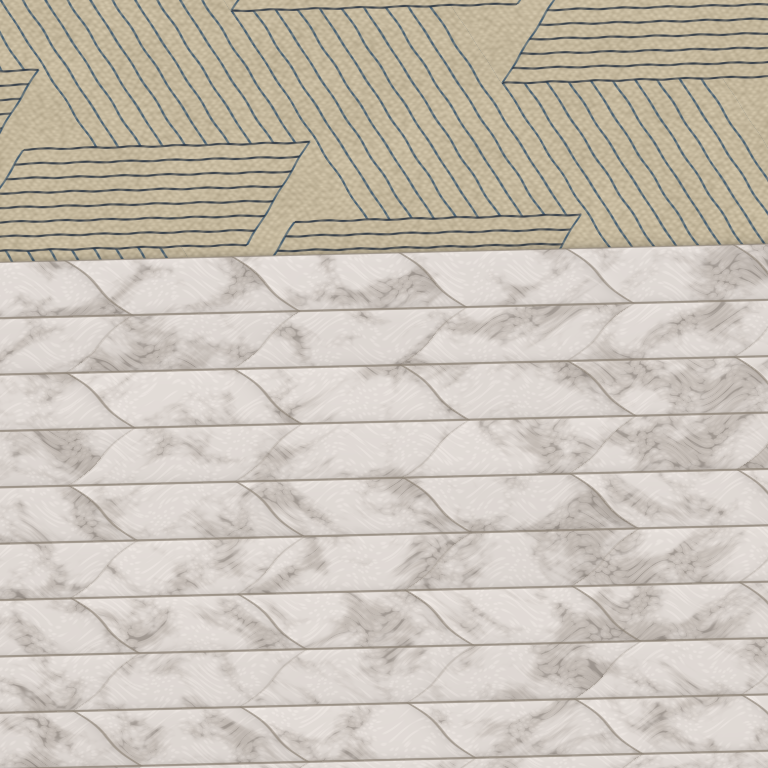
Give the GLSL for this texture, as a Shadertoy shader.

```glsl
// Stitched linen above rows of pale chevron stone tiles, split by a tilted seam.
// Both use sheared lattices: slanted panels and hatching for the cloth, curved
// joints for the tiles. Layered cellular noise gives the stone its mottling.

vec2 hash2(vec2 p) {
    vec3 q = fract(p.xyx * vec3(0.1031, 0.103, 0.0973));
    q += dot(q, q.yzx + 33.33);
    return fract((q.xx + q.yz) * q.zy);
}

// Distance to the nearest jittered cell point
float cellular(vec2 p) {
    vec2 cell = floor(p), f = p - cell;
    float nearest = 2.0;
    for (int j = -1; j <= 1; j++)
    for (int i = -1; i <= 1; i++) {
        vec2 o = vec2(i, j);
        vec2 d = o + hash2(cell + o + 50.0) - f;
        nearest = min(nearest, dot(d, d));
    }
    return sqrt(nearest);
}

float mottle(vec2 p) {
    float sum = 0.0, amp = 0.5;
    for (int i = 0; i < 5; i++) {
        sum += amp * cellular(p);
        p = mat2(1.6, 0.9, -0.9, 1.6) * p + 7.3;
        amp *= 0.62;
    }
    return sum;
}

float stroke(float d, float halfWidth, float aa) {
    return 1.0 - smoothstep(halfWidth - aa, halfWidth + aa, abs(d));
}

float inside(float v, float lo, float hi, float aa) {
    return smoothstep(lo - aa, lo + aa, v) * (1.0 - smoothstep(hi - aa, hi + aa, v));
}

// Signed offset from the nearest multiple of a step
float repeatOffset(float v, float stepSize) {
    return (fract(v / stepSize + 0.5) - 0.5) * stepSize;
}

vec3 linen(vec2 p, float aa) {
    // Woven ground with uneven threads
    float weave = sin(p.x * 640.0 + 2.0 * sin(p.y * 90.0)) * sin(p.y * 570.0 + 2.0 * sin(p.x * 70.0));
    float slub = cellular(p * vec2(95.0, 190.0)) - 0.5;
    float wear = cellular(p * vec2(9.0, 14.0)) - 0.5;
    vec3 col = vec3(0.765, 0.715, 0.61) + 0.025 * weave - 0.085 * slub + 0.03 * wear;

    // Slight wander of the thread, then level the pattern
    vec2 q = p + 0.0007 * vec2(sin(p.y * 130.0), sin(p.x * 110.0 + p.y * 40.0));
    q.y += 0.025 * q.x;
    float navy = 0.0, blue = 0.0;
    for (int m = 0; m < 2; m++)
    for (int n = -1; n < 5; n++) {
        vec2 corner = vec2(0.0495, 0.0924 - 0.408 * float(m)) + float(n) * vec2(0.353, 0.1029);
        vec2 d = q - corner;
        // Slanted panel with level stitching
        float across = d.x + 0.62 * d.y;
        float tall = inside(d.y, 0.0, 0.1315, 0.001);
        float wide = inside(across, -0.372, 0.0, 0.001);
        navy = max(navy, stroke(repeatOffset(d.y, 0.01879), 0.0014, aa) * wide
                         * inside(d.y, -0.002, 0.1335, aa));
        float side = min(abs(across), abs(across + 0.372)) * 0.85;
        blue = max(blue, stroke(side, 0.0013, aa) * tall);
        // Diagonal hatching hanging below the panel
        vec2 h = d - vec2(-0.4535, 0.1315);
        float along = h.x - h.y / 1.57;
        blue = max(blue, stroke(repeatOffset(along, 0.02875) * 0.84, 0.0014, aa)
                         * inside(along, -0.002, 0.2855, aa) * inside(h.y, 0.0, 0.2765, aa));
    }
    float stitch = 0.85 + 0.15 * sin(p.y * 520.0 + p.x * 330.0);
    col = mix(col, vec3(0.23, 0.34, 0.43), blue * stitch * 0.92);
    return mix(col, vec3(0.17, 0.21, 0.26), navy * stitch * 0.92);
}

vec3 stone(vec2 p, float r, float aa) {
    float row = floor(r), f = r - row;
    float odd = mod(row, 2.0);
    // Curved joints lean alternately right and left
    float g = mix(f, 1.0 - f, odd);
    float joint = 0.0845 + 0.0015 * row + 0.0875 * (g + 0.055 * sin(6.2832 * g));
    float a = (p.x - joint) / 0.2175;
    float e = repeatOffset(a, 1.0) * 0.139;
    vec2 tint = hash2(vec2(floor(a), row) + 20.0);

    // Cloudy stone with pale patches and grey flecks
    vec2 s = p * vec2(9.0, 13.0) + tint * 3.0;
    s += 0.25 * sin(s.yx * 2.7 + tint);
    float cloud = mottle(s);
    float fleck = cellular(p * vec2(70.0, 125.0) + 2.0 * sin(p.yx * 60.0));
    float patches = smoothstep(0.45, 0.78, cloud);
    vec3 col = mix(vec3(0.875, 0.85, 0.832), vec3(0.755, 0.724, 0.698), patches);
    col -= 0.13 * smoothstep(0.5, 0.85, fleck) * smoothstep(0.5, 0.75, cloud);
    col += 0.03 * smoothstep(0.4, 0.1, fleck) + 0.022 * (tint.y - 0.5);

    // Soft relief: lit upper lip, shaded lower lip
    float below = f * 0.0734, above = (1.0 - f) * 0.0734;
    col += 0.035 * exp(-below * 160.0) - 0.075 * exp(-above * 170.0);
    float relief = mix(1.0, 0.45, odd);
    col += relief * (e > 0.0 ? 0.035 : -0.075) * exp(-abs(e) * 150.0);

    // Grooves
    vec3 groove = vec3(0.55, 0.51, 0.46);
    col = mix(col, groove, stroke(e, 0.0013, aa) * mix(0.65, 0.2, odd));
    return mix(col, groove, stroke(min(below, above), 0.0014, aa) * 0.78);
}

void mainImage(out vec4 fragColor, in vec2 fragCoord) {
    vec2 p = fragCoord / iResolution.xy;
    p.y = 1.0 - p.y;
    float aa = 0.75 / iResolution.y;
    float seam = p.y + 0.024 * p.x - 0.341;
    vec3 cloth = linen(p, aa) * (1.0 - 0.18 * exp(-abs(seam) * 220.0));
    vec3 tiles = stone(p, seam / 0.0734, aa);
    vec3 col = mix(cloth, tiles, smoothstep(-aa, aa, seam));
    fragColor = vec4(clamp(col, 0.0, 1.0), 1.0);
}
```
